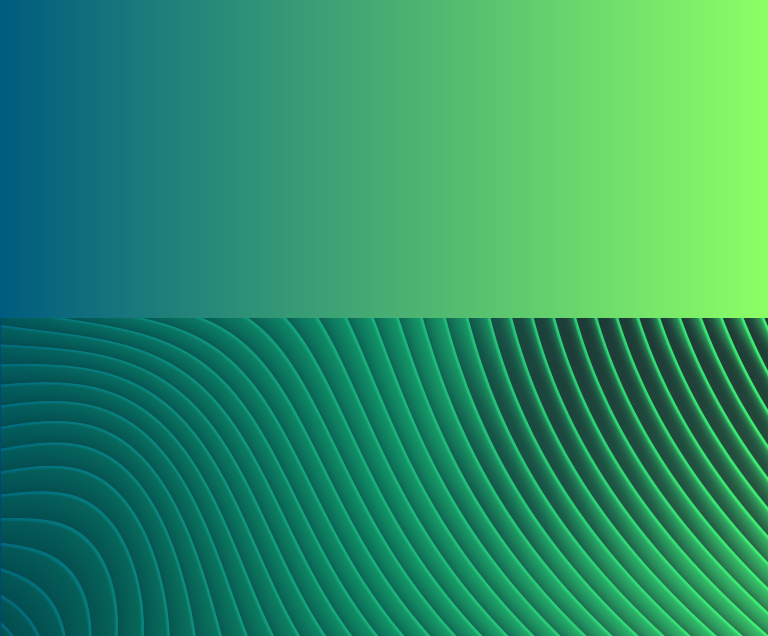
Reproduce this background procedurally as a WebGL 2 fragment shader.

```glsl
#version 300 es
precision highp float;
// A flat blue-to-green gradient above a field of overlapping curved ribs.
// The ribs are level bands of a smooth height field; each one brightens
// toward a thin lit rim, then drops into the shadow cast on its neighbour.

#define HORIZON 0.5
#define RIM_WIDTH 0.10
#define RIM_GLOW 0.85
#define SHADE_POWER 0.65
#define DEEP_POWER 4.5
#define EDGE_WIDTH 0.0025

uniform vec2 u_resolution;
out vec4 fragColor;

// Smooth hinge: zero below the bend, a straight ramp above it.
float softRamp(float x, float bend, float softness) {
    return softness * log(1.0 + exp((x - bend) / softness));
}

// Rib count at x across and depth below the horizon (0 to 1).
float ribField(float x, float depth) {
    float top = -3.7 + 7.0 * x + 30.0 * softRamp(x, 0.37, 0.1);
    float upper = -8.9 - 8.0 * x + 42.0 * softRamp(x, 0.13, 0.04);
    float bottom = -17.5 + 29.5 * x;

    // Quadratic blend through the rows at depth 0, 1/3 and 1.
    float wTop = 3.0 * (depth - 1.0 / 3.0) * (depth - 1.0);
    float wUpper = 4.5 * depth * (1.0 - depth);
    float wBottom = 1.5 * depth * (depth - 1.0 / 3.0);
    return top * wTop + upper * wUpper + bottom * wBottom;
}

// Three-stop horizontal colour ramp.
vec3 ramp(vec3 left, vec3 middle, vec3 right, float x) {
    return x < 0.5 ? mix(left, middle, x * 2.0) : mix(middle, right, x * 2.0 - 1.0);
}

vec3 ribColour(float x, float depth, float ribs, float blur) {
    float f = fract(ribs);

    // Shadows deepen toward the upper right, with small wedges at the top.
    float deep = smoothstep(0.57, 0.76, x + 0.04 * depth) * (1.0 - smoothstep(0.1, 0.85, depth));
    float wedge = smoothstep(0.78, 0.9, x) * (1.0 - smoothstep(0.0, 0.2, depth));
    float power = mix(SHADE_POWER, DEEP_POWER, deep * (1.0 - 0.65 * wedge));

    vec3 body = ramp(vec3(0.01, 0.38, 0.38), vec3(0.07, 0.60, 0.41), vec3(0.22, 0.78, 0.42), x);
    vec3 shadow = ramp(vec3(0.01, 0.29, 0.31), vec3(0.04, 0.36, 0.32), vec3(0.14, 0.26, 0.22), x);
    vec3 rim = ramp(vec3(0.0, 0.43, 0.52), vec3(0.11, 0.72, 0.50), vec3(0.25, 0.98, 0.45), x);

    // Lower left sinks into teal; the lower right grows brighter.
    body *= 1.0 + 0.16 * depth * (smoothstep(0.0, 0.7, x) - 0.8);
    shadow = mix(shadow, vec3(0.12, 0.21, 0.20), 0.8 * deep);
    shadow = mix(shadow, body, 0.25 * depth * smoothstep(0.4, 1.0, x));

    // Body shading, lit rim, then a smoothed drop to the next rib.
    vec3 colour = mix(shadow, body, pow(f, power));
    float glow = smoothstep(1.0 - RIM_WIDTH - blur, 1.0 - 0.3 * RIM_WIDTH, f);
    colour = mix(colour, rim, RIM_GLOW * glow);
    return mix(mix(body, rim, RIM_GLOW), colour, smoothstep(0.0, blur, f));
}

void main() {
    vec2 uv = gl_FragCoord.xy / u_resolution;
    float depth = (HORIZON - uv.y) / HORIZON;

    vec3 sky = mix(vec3(0.0, 0.36, 0.50), vec3(0.55, 1.0, 0.40), uv.x);

    float ribs = ribField(uv.x, depth);
    float blur = clamp(fwidth(ribs), 0.001, 0.5);
    vec3 ground = ribColour(uv.x, clamp(depth, 0.0, 1.0), ribs, blur);

    // Thin blue margin down the left side of the ribs.
    vec3 margin = vec3(0.0, 0.27, 0.48);
    ground = mix(margin, ground, smoothstep(0.0, EDGE_WIDTH, uv.x));

    float pixel = 0.5 / u_resolution.y;
    float above = smoothstep(HORIZON - pixel, HORIZON + pixel, uv.y);
    fragColor = vec4(mix(ground, sky, above), 1.0);
}
```
